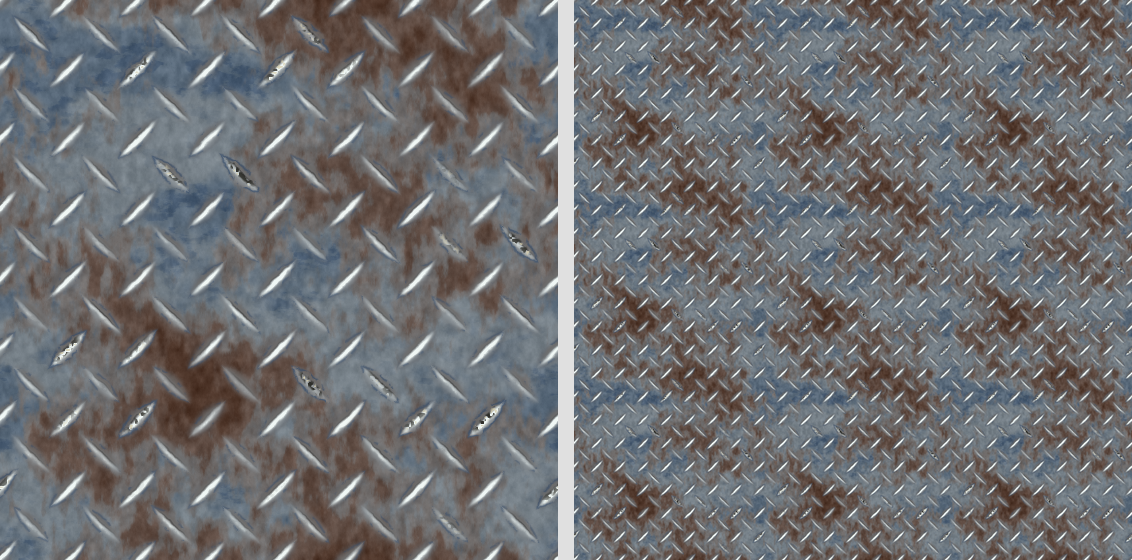
Left, the tile; right, the same tile 3 across and 3 down.
This texture is drawn by a WebGL 2 fragment shader. Its source:

```glsl
#version 300 es
precision highp float;
// Worn steel tread plate: an 8 by 8 repeat of raised lens-shaped lugs leaning
// alternately right and left, over blue-grey metal with ragged rust.
// Lugs are parabolic lenses; all weathering is value noise that wraps.
uniform vec2 u_resolution;
out vec4 fragColor;

const float TAU = 6.2831853;

float hash(vec2 p) {
  vec3 q = fract(p.xyx * 0.1031);
  q += dot(q, q.yzx + 33.33);
  return fract((q.x + q.y) * q.z);
}

// Value noise over the unit square, wrapping after a whole number of cells
float noise(vec2 uv, vec2 cells) {
  vec2 p = uv * cells, i = floor(p), f = p - i;
  f = f * f * (3.0 - 2.0 * f);
  vec2 a = mod(i, cells), b = mod(i + 1.0, cells);
  return mix(mix(hash(a + cells), hash(vec2(b.x, a.y) + cells), f.x),
             mix(hash(vec2(a.x, b.y) + cells), hash(b + cells), f.x), f.y);
}

float fbm(vec2 uv, vec2 cells) {
  float sum = 0.0, amp = 0.5;
  for (int k = 0; k < 5; k++) {
    sum += amp * noise(uv, cells);
    cells *= 2.0;
    amp *= 0.55;
  }
  return sum / 1.055;
}

// Flat sheet: steel, blue oxide with scratches, grime and rust
vec3 sheet(vec2 uv, float rust) {
  vec3 steel = vec3(0.46, 0.5, 0.53), blue = vec3(0.345, 0.41, 0.475);
  vec3 grime = vec3(0.43, 0.415, 0.41), brown = vec3(0.375, 0.3, 0.265);
  float oxide = smoothstep(0.46, 0.66, fbm(uv, vec2(5.0, 8.0)) - 0.25 * (rust - 0.47));
  vec3 col = mix(steel, blue, oxide);
  float scratch = smoothstep(0.54, 0.66, fbm(uv, vec2(26.0, 44.0)));
  col = mix(col, vec3(0.24, 0.32, 0.42), scratch * (0.12 + 0.5 * oxide));
  col = mix(col, grime, smoothstep(0.34, 0.52, rust));
  col = mix(col, brown, smoothstep(0.52, 0.66, rust));
  col = mix(col, vec3(0.29, 0.19, 0.14), 0.85 * smoothstep(0.66, 0.92, rust));
  return col + 0.18 * (fbm(uv, vec2(72.0, 56.0)) - 0.5);
}

void main() {
  vec2 uv = gl_FragCoord.xy / u_resolution;
  float px = 8.0 / u_resolution.y;

  // Broad rust drift, ragged patches and short vertical streaks
  float drift = cos(TAU * (uv.x - 0.7)) * cos(TAU * (uv.y - 0.85));
  float streak = fbm(uv, vec2(52.0, 22.0));
  float rust = 0.485 + 0.16 * drift + 1.25 * (fbm(uv, vec2(6.0)) - 0.5) + 0.5 * (streak - 0.5);
  vec3 col = sheet(uv, rust);

  float ragged = fbm(uv, vec2(64.0)) - 0.5;
  float speck = noise(uv, vec2(200.0));
  float clean = 1.0 - 0.5 * smoothstep(0.6, 0.9, rust);

  // Two interleaved lattices: right-leaning bright lugs, left-leaning dull ones
  for (int k = 0; k < 2; k++) {
    bool bright = k == 0;
    vec2 q = uv * 8.0 - (bright ? vec2(-0.03, 0.01) : vec2(0.45, 0.51));
    vec2 cell = floor(q + 0.5), f = q - cell;
    vec2 id = mod(cell, 8.0) + 17.0 * float(k);
    float vary = hash(id + 3.7), worn = smoothstep(0.78, 1.0, hash(id + 51.3));

    // u runs along the lug, v across it; both reach 1 at the outline
    vec2 axis = normalize(vec2(1.0, bright ? 1.0 : -0.98));
    float u = dot(f, axis) / (0.34 + 0.04 * vary);
    float across = dot(f, vec2(-axis.y, axis.x));
    float width = 0.09 + 0.01 * worn;
    float v = across / width + 0.5 * ragged;
    float taper = max(1.0 - u * u, 0.0);
    float d = abs(across) - width * (1.0 - u * u) + ragged * (0.05 + 0.06 * worn);
    float body = 1.0 - smoothstep(-0.035 - px, 0.02 + px, d);

    // Soft foot and chipped blue rim
    float foot = exp(-pow(max(d, 0.0) / 0.055, 2.0)) * smoothstep(1.3, 0.8, abs(u));
    col = mix(col, bright ? vec3(0.37, 0.38, 0.4) : vec3(0.47, 0.48, 0.49), 0.45 * foot);
    float rim = exp(-pow((d - 0.004) / 0.02, 2.0)) * smoothstep(1.3, 1.0, abs(u));
    float chip = smoothstep(0.0, 0.16, ragged + 0.16 * worn + 0.05 * vary);
    col = mix(col, vec3(0.19, 0.28, 0.4), rim * chip * (0.55 + 0.3 * worn));

    // Shaded far flank, uneven light crest and a dark groove
    float side = bright ? v : -v;
    vec3 lug = mix(col, vec3(0.57, 0.6, 0.62), bright ? 0.7 : 0.6);
    float shade = smoothstep(0.05, 0.7, bright ? side : -side);
    lug = mix(lug, vec3(0.36, 0.33, 0.31), shade * 0.6);
    float crest = exp(-pow((v + (bright ? 0.2 : 0.16)) / 0.36, 2.0)) * taper;
    float shine = (bright ? 1.2 + 0.5 * vary : 0.25 + 0.45 * vary) + 0.9 * ragged;
    lug = mix(lug, vec3(0.94, 0.97, 0.96), clamp(crest * shine * clean, 0.0, 1.0));
    float groove = exp(-pow((v - (bright ? 0.36 : 0.28)) / 0.16, 2.0)) * taper;
    lug = mix(lug, vec3(0.17, 0.16, 0.15), groove * (bright ? 0.45 : 0.65) * (0.4 + 0.6 * vary));

    // Heavily worn lugs: fine pits and cream flecks along the core
    float core = worn * smoothstep(0.65, 0.15, abs(v)) * smoothstep(0.8, 0.4, abs(u));
    lug = mix(lug, vec3(0.16, 0.16, 0.14), core * smoothstep(0.45, 0.65, speck));
    lug = mix(lug, vec3(0.84, 0.81, 0.69), core * smoothstep(0.3, 0.12, speck));
    col = mix(col, lug, body);
  }
  fragColor = vec4(clamp(col, 0.0, 1.0), 1.0);
}
```
